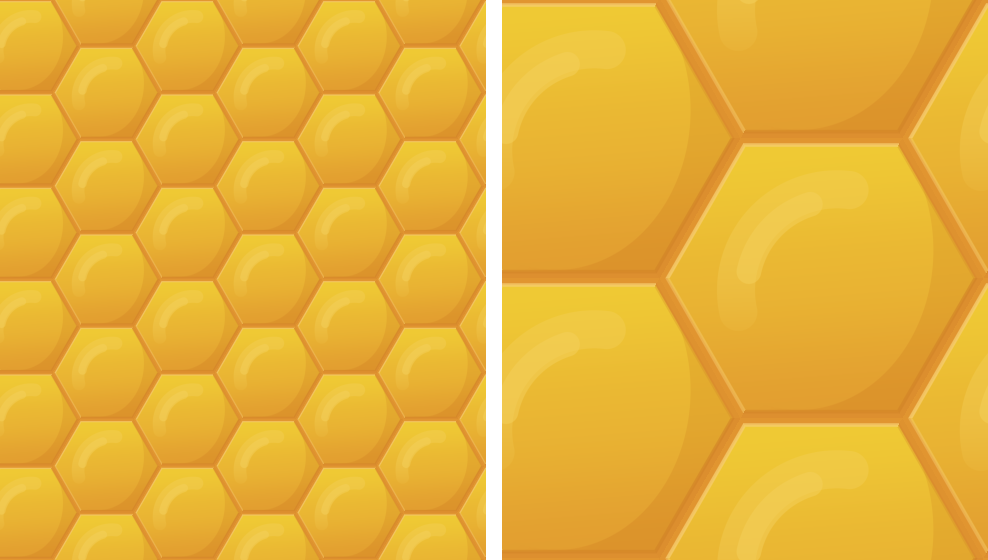
Left: the whole. Right: its middle third, enlarged.
This pattern is drawn by a WebGL 2 fragment shader. Its source:

```glsl
#version 300 es
precision highp float;
// Honeycomb of glossy flat-topped hexagonal cells, six rows by six staggered
// columns. Each cell is a hexagon distance field filled with a vertical honey
// gradient, a shaded crescent, bevelled rims and a curved two-tone highlight.

uniform vec2 u_resolution;
out vec4 outColor;

// Layout, in units of one row pitch
const float ROWS = 6.0;
const vec2 PERIOD = vec2(1.7344, 1.0);
const vec2 FIRST_CENTER = vec2(1.142, 0.006);
const float APOTHEM = 0.476;
const float RIM_WIDTH = 0.013;

// Shading shapes, relative to the cell centre
const vec2 BUBBLE_CENTER = vec2(-0.08, 0.10);
const vec2 BUBBLE_RADII = vec2(0.48, 0.57);
const vec2 GLOSS_CENTER = vec2(0.056, -0.043);
const vec2 GLOSS_AXIS = vec2(-0.739, 0.674);
const vec2 LIGHT_DIR = vec2(-0.8, 0.6);

// Colours
const vec3 HONEY_TOP = vec3(0.937, 0.790, 0.205);
const vec3 HONEY_MID = vec3(0.915, 0.710, 0.200);
const vec3 HONEY_LOW = vec3(0.887, 0.620, 0.188);
const vec3 WAX = vec3(0.882, 0.585, 0.190);
const vec3 WAX_SHADE = vec3(0.845, 0.535, 0.175);
const vec3 RIM_LIGHT = vec3(0.965, 0.800, 0.430);
const vec3 RIM_DARK = vec3(0.820, 0.510, 0.150);
const vec3 GLOSS = vec3(0.955, 0.815, 0.360);
const vec3 CRESCENT_TINT = vec3(0.972, 0.930, 0.900);

// Offset from the nearest centre of a rectangular lattice
vec2 latticeOffset(vec2 p) {
    return p - PERIOD * floor(p / PERIOD + 0.5);
}

// Hexagon metric: x is the slanted-edge distance, y the flat-edge distance
vec2 hexDistances(vec2 p) {
    vec2 a = abs(p);
    return vec2(0.8660 * a.x + 0.5 * a.y, a.y);
}

float hexRadius(vec2 p) {
    vec2 d = hexDistances(p);
    return max(d.x, d.y);
}

// Coverage of the inside (negative side) of a distance
float cover(float d, float softness) {
    return 1.0 - smoothstep(-softness, softness, d);
}

// Distance to a round-capped arc centred on GLOSS_AXIS
float arcDistance(vec2 p, float radius, float halfAngle, float halfWidth) {
    vec2 q = p - GLOSS_CENTER;
    vec2 local = vec2(dot(q, GLOSS_AXIS),
                      abs(dot(q, vec2(-GLOSS_AXIS.y, GLOSS_AXIS.x))));
    vec2 tip = radius * vec2(cos(halfAngle), sin(halfAngle));
    bool inSpan = atan(local.y, local.x) < halfAngle;
    float d = inSpan ? abs(length(local) - radius) : length(local - tip);
    return d - halfWidth;
}

void main() {
    vec2 p = gl_FragCoord.xy / u_resolution.y * ROWS - FIRST_CENTER;
    float aa = 0.75 * ROWS / u_resolution.y;

    // Nearest centre of two interleaved lattices
    vec2 cell = latticeOffset(p);
    vec2 staggered = latticeOffset(p - 0.5 * PERIOD);
    if (hexRadius(staggered) < hexRadius(cell)) cell = staggered;

    // Edge distance and how far its outward normal faces the light
    vec2 d = hexDistances(cell);
    float edge = max(d.x, d.y) - APOTHEM;
    vec2 side = vec2(cell.x < 0.0 ? -1.0 : 1.0, cell.y < 0.0 ? -1.0 : 1.0);
    vec2 normal = side * (d.y > d.x ? vec2(0.0, 1.0) : vec2(0.866, 0.5));
    float facing = dot(normal, LIGHT_DIR);
    float lit = smoothstep(0.0, 0.7, facing);
    float shaded = smoothstep(0.0, 0.8, -facing);

    // Honey gradient, deeper toward the bottom right
    float height = clamp(cell.y + 0.5 - 0.08 * cell.x, 0.0, 1.0);
    vec3 honey = mix(HONEY_LOW, HONEY_MID, smoothstep(0.0, 0.55, height));
    honey = mix(honey, HONEY_TOP, smoothstep(0.45, 1.0, height));

    // Crescent outside the round bubble
    float bubble = (length((cell - BUBBLE_CENTER) / BUBBLE_RADII) - 1.0) * 0.5;
    float crescent = (1.0 - cover(bubble, aa)) * smoothstep(-0.25, 0.1, cell.x);
    honey *= mix(vec3(1.0), CRESCENT_TINT, crescent);

    // Broad gloss with a brighter core
    float broad = cover(arcDistance(cell, 0.361, 0.955, 0.068), aa);
    float core = cover(arcDistance(cell, 0.322, 0.53, 0.044), aa);
    honey = mix(honey, GLOSS, 0.38 * broad * smoothstep(-0.35, 0.1, cell.y));
    honey = mix(honey, GLOSS, 0.50 * core);

    // Wax wall, then the lit and shaded rims along the cell edge
    vec3 wax = mix(WAX, WAX_SHADE, 0.55 * shaded);
    vec3 color = mix(wax, honey, cover(edge, aa));
    float rim = cover(abs(edge) - 0.5 * RIM_WIDTH, aa);
    color = mix(color, RIM_LIGHT, 0.80 * rim * lit);
    color = mix(color, RIM_DARK, 0.60 * rim * shaded);

    outColor = vec4(color, 1.0);
}
```
